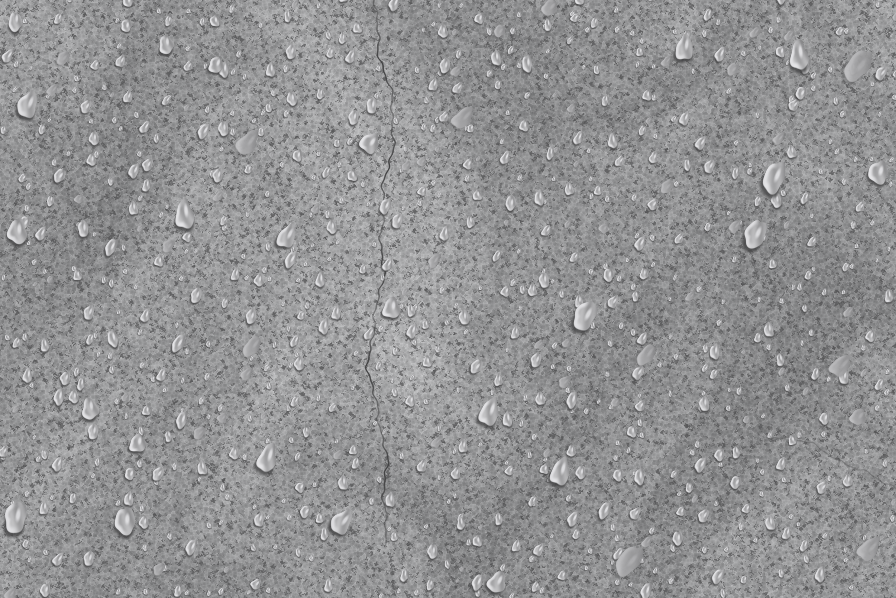
A Shadertoy shader for this texture:

```glsl
#define CONCRETE vec3(0.592, 0.594, 0.599)
#define PIT vec3(0.32, 0.32, 0.325)
#define GLINT vec3(0.93, 0.93, 0.94)
#define MOTTLE 0.078
#define GRAIN 0.20
#define PIT_SCALE 92.0
#define GRAIN_SCALE 185.0
#define CRACK_X 0.638
#define CRACK_WIDTH 0.0010
#define LEAN 0.30

vec3 hash3(vec2 p) {
    vec3 q = fract(p.xyx * vec3(0.1031, 0.1030, 0.0973));
    q += dot(q, q.yxz + 33.33);
    return fract((q.xxy + q.yzz) * q.zyx);
}

// Cellular noise: distance to the nearest point, and its random value
vec2 cells(vec2 p) {
    vec2 id = floor(p), nearest = vec2(9.0, 0.0);
    for (int j = -1; j <= 1; j++)
    for (int i = -1; i <= 1; i++) {
        vec2 cell = id + vec2(i, j);
        vec3 h = hash3(cell + 57.0);
        float d = length(cell + h.xy - p);
        if (d < nearest.x) nearest = vec2(d, h.z);
    }
    return nearest;
}

// Warped, turned sines for cloudy stains
float stains(vec2 p) {
    float sum = 0.0, amp = 0.6;
    for (int i = 0; i < 7; i++) {
        p += 0.6 * sin(p.yx * 1.3 + float(i) * 1.7);
        sum += amp * sin(p.x + 0.8) * cos(p.y * 0.8 + 0.4);
        p = mat2(1.25, 1.15, -1.15, 1.25) * p + 2.3;
        amp *= 0.72;
    }
    return sum;
}

float wander(float t) {
    return 0.014 * sin(t * 9.0 + 1.0) + 0.007 * sin(t * 23.0 + 2.0)
         + 0.003 * sin(t * 61.0) + 0.002 * sin(t * 143.0) + 0.001 * sin(t * 290.0);
}

vec3 concrete(vec2 p, float px) {
    float cloud = stains(p * vec2(5.0, 3.6) + 1.5);
    vec2 grain = cells(p * GRAIN_SCALE);
    vec3 col = CONCRETE + MOTTLE * cloud;
    col += GRAIN * (0.6 * (grain.y - 0.5) + 0.5 * (grain.x - 0.42));

    // Ragged dark pits in two sizes
    vec2 ragged = p + 0.0016 * sin(p.yx * vec2(830.0, 710.0) + 3.0 * sin(p * 390.0));
    for (int i = 0; i < 2; i++) {
        float scale = PIT_SCALE * (1.0 + 0.7 * float(i));
        vec2 pit = cells(ragged * scale + 11.0 + 40.0 * float(i));
        float radius = 0.34 * pit.y * pit.y, soft = 0.08 + 0.5 * scale * px;
        float mask = 1.0 - smoothstep(radius - soft, radius + soft, pit.x);
        mask *= smoothstep(0.35, 0.95, pit.y);
        col = mix(col, PIT, 0.72 * mask);
    }

    // Long crack, and a hairline branch at the lower right
    float d = abs(p.x - CRACK_X - wander(p.y));
    float line = 1.0 - smoothstep(CRACK_WIDTH - 0.5 * px, CRACK_WIDTH + 0.8 * px, d);
    line *= smoothstep(0.08, 0.11, p.y) * (0.72 + 0.25 * sin(p.y * 37.0));
    d = abs(p.y - 0.62 + 0.28 * p.x - wander(p.x + 3.0));
    float hair = (1.0 - smoothstep(0.0, 1.5 * px, d)) * smoothstep(1.25, 1.32, p.x);
    return mix(col, PIT * 0.8, max(line, 0.35 * hair));
}

// Scattered water drops, one per occupied cell
void drops(inout vec3 col, vec2 p, float px, float pitch, float size, float chance) {
    vec2 home = floor(p / pitch);
    for (int j = -1; j <= 1; j++)
    for (int i = -1; i <= 1; i++) {
        vec2 cell = home + vec2(i, j);
        vec3 place = hash3(cell + 900.0 * pitch + 20.0);
        vec3 kind = hash3(cell + 1700.0 * pitch + 71.0);
        if (place.z > chance) continue;

        // Leaning egg with an uneven rim
        float r = size * mix(0.6, 1.0, kind.x);
        float a = LEAN + 0.9 * (kind.y - 0.5);
        vec2 q = p - (cell + 0.5 + 0.8 * (place.xy - 0.5)) * pitch;
        q = mat2(cos(a), sin(a), -sin(a), cos(a)) * q / r;
        q.y /= mix(1.1, 1.7, kind.z);
        q.x *= 1.06 + 0.22 * clamp(q.y, -1.0, 1.0);
        float turn = atan(q.y, q.x);
        float rim = 1.0 + 0.08 * sin(3.0 * turn + 6.28 * kind.x) + 0.05 * sin(5.0 * turn + 9.0 * kind.z);
        float aa = px / r, d = length(q) - rim;
        float body = 1.0 - smoothstep(-0.6 * aa, 0.6 * aa, d);
        float gloss = kind.y > 0.88 ? 0.25 : 1.0;

        // Shadow below
        float shade = length(q - vec2(-0.06, -0.30)) - rim;
        shade = 1.0 - smoothstep(-0.15 - 0.4 * aa, 0.12 + 0.4 * aa, shade);
        col = mix(col, PIT * 0.85, 0.8 * shade * gloss);

        // Clear body with ripples, bright left rim and a glint on top
        float light = 0.62 + 0.07 * gloss - 0.07 * q.y - 0.05 * q.x;
        light += 0.06 * gloss * sin(5.0 * q.x + 3.0 * q.y + 6.28 * kind.z);
        col = mix(col, vec3(light, light, light + 0.007), 0.92 * body);
        float band = smoothstep(-0.5, -0.15, d) * smoothstep(-0.2, 0.6, dot(q, vec2(-0.92, -0.3)));
        vec2 away = (q - vec2(0.2, 0.4 - 0.3 * kind.x)) * vec2(1.4, 0.8);
        float spot = 1.0 - smoothstep(0.12, 0.45 + 0.3 * aa, length(away));
        col = mix(col, GLINT, body * gloss * max(0.75 * band, 0.75 * spot));
    }
}

void mainImage(out vec4 fragColor, in vec2 fragCoord) {
    float px = 1.0 / iResolution.y;
    vec2 p = fragCoord * px;
    vec3 col = concrete(p, px);
    drops(col, p, px, 0.036, 0.0046, 0.45);
    drops(col, p, px, 0.058, 0.0092, 0.72);
    drops(col, p, px, 0.170, 0.0185, 0.60);
    fragColor = vec4(clamp(col, 0.0, 1.0), 1.0);
}
```
